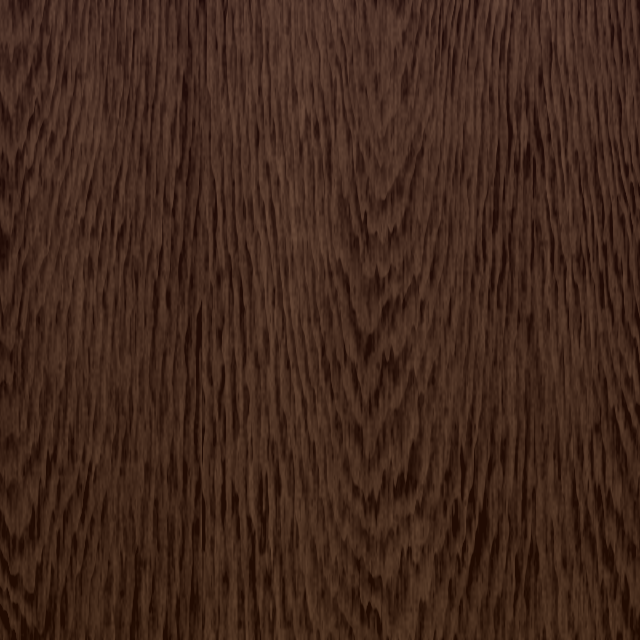
Reproduce this texture procedurally as a Shadertoy shader.

```glsl
#define RING_WIDTH 0.0172
#define TAPER 0.21
#define CORE_RADIUS 0.055
#define LEFT_SEAM 0.315
#define RIGHT_SEAM 0.835
#define PORE_DEPTH 0.56
#define FIBRE_DEPTH 0.50
#define DARK_WOOD vec3(0.125, 0.045, 0.020)
#define LIGHT_WOOD vec3(0.400, 0.282, 0.212)

float hash(vec2 p) {
    vec3 q = fract(vec3(p.xyx) * 0.1031);
    q += dot(q, q.yzx + 33.33);
    return fract((q.x + q.y) * q.z);
}

float noise(vec2 p) {
    vec2 cell = floor(p);
    vec2 f = fract(p);
    f = f * f * (3.0 - 2.0 * f);
    float low = mix(hash(cell), hash(cell + vec2(1, 0)), f.x);
    float high = mix(hash(cell + vec2(0, 1)), hash(cell + vec2(1, 1)), f.x);
    return mix(low, high, f.y);
}

// Signed noise stretched along the grain
float streak(vec2 p, float across, float along, float seed) {
    return noise(p * vec2(across, along) + seed) - 0.5;
}

// Growth ring distance: cathedral arches at the heart, straight flanks
float ringField(vec2 p, float heart, float seed) {
    p.x += 0.022 * streak(p, 5.0, 2.2, seed) + 0.005 * streak(p, 14.0, 9.0, seed + 7.0);
    float dx = p.x - heart;
    float arch = exp(-dx * dx / 0.026);
    float field = sqrt(dx * dx + CORE_RADIUS * CORE_RADIUS);
    field -= TAPER * (p.y - 0.35) * mix(0.16, 1.0, arch);
    field += arch * 0.042 * streak(p, 15.0, 3.5, seed + 13.0);
    field += arch * 0.016 * streak(p, 38.0, 8.0, seed + 29.0);
    return field + 0.006 * streak(p, 7.0, 4.0, seed + 41.0);
}

void mainImage(out vec4 fragColor, in vec2 fragCoord) {
    vec2 p = fragCoord / iResolution.xy;

    // Three joined boards, each with its own heart
    float board = step(LEFT_SEAM, p.x) + step(RIGHT_SEAM, p.x);
    float heart = board < 0.5 ? 0.02 : (board < 1.5 ? 0.60 : 1.06);
    float field = ringField(p, heart, 50.0 * board + 11.0);

    // Dark earlywood bands with stepped edges
    float dash = streak(p, 175.0, 24.0, 3.0);
    float phase = (field + 0.009 * dash) / RING_WIDTH;
    float t = fract(phase);
    float band = smoothstep(0.0, 0.16, t) * (1.0 - smoothstep(0.32, 0.82, t));
    band *= 0.72 + 0.5 * hash(vec2(floor(phase), board + 5.0));
    band *= 0.85 + 0.7 * streak(p, 12.0, 5.0, 71.0);

    // Pores along the bands, and a few stray ones between them
    float poreNoise = streak(p, 230.0, 34.0, 19.0) + 0.35 * dash;
    float pores = band * (0.42 + 0.62 * smoothstep(-0.22, 0.18, poreNoise));
    pores += 0.4 * smoothstep(0.24, 0.46, streak(p, 260.0, 42.0, 87.0));

    // Fine fibres
    float fibre = 0.55 * streak(p, 330.0, 30.0, 37.0)
                + 0.40 * streak(p, 400.0, 150.0, 61.0)
                + 0.25 * streak(p, 90.0, 5.0, 95.0);

    // Broad shading and the dark strip beside each seam
    float shade = 0.21 * (p.y - 0.5) + 0.14 * streak(p, 9.0, 1.5, 23.0);
    shade -= 0.16 * pow(abs(p.x - 0.55) * 1.8, 2.0);
    vec2 seamGap = (p.x - vec2(LEFT_SEAM - 0.015, RIGHT_SEAM)) / vec2(0.022, 0.012);
    vec2 seam = exp(-seamGap * seamGap);
    shade -= 0.13 * seam.x + 0.08 * seam.y;

    float tone = 0.70 + shade - PORE_DEPTH * pores + FIBRE_DEPTH * fibre;
    vec3 color = mix(DARK_WOOD, LIGHT_WOOD, clamp(tone, 0.0, 1.1));

    // Warmer towards the bottom, greyer at the top
    color.b += 0.028 * (p.y - 0.5);
    fragColor = vec4(color, 1.0);
}
```
